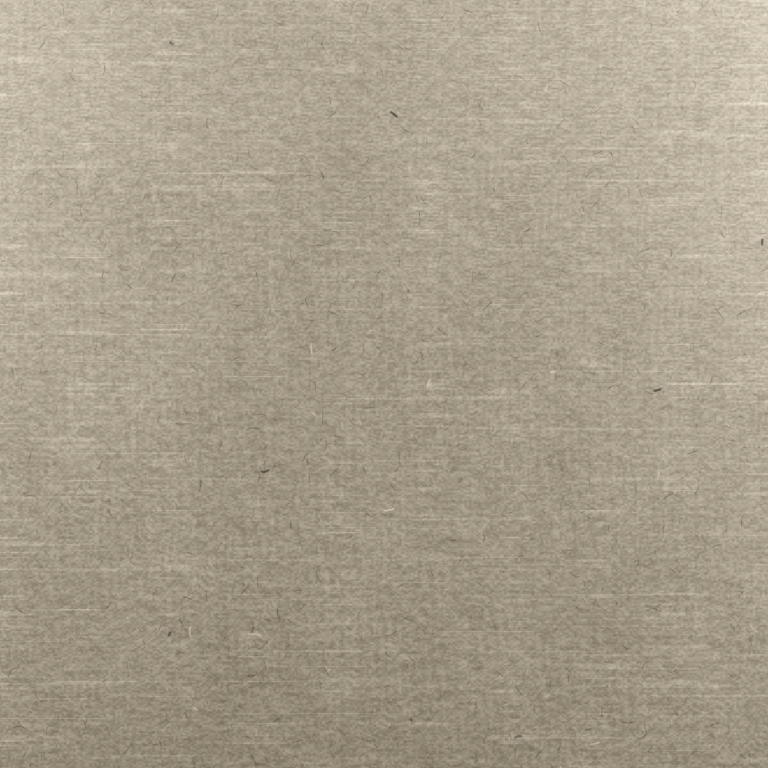
Give the GLSL for this texture, as a WebGL 1 fragment shader.

```glsl
precision highp float;
// Grey-beige recycled paper with fine grain, short fibres and faint horizontal streaks.
uniform vec2 u_resolution;

float hash(vec2 p) {
  return fract(sin(dot(p, vec2(127.1, 311.7))) * 43758.55);
}

float valueNoise(vec2 p) {
  vec2 cell = floor(p);
  vec2 f = fract(p);
  f = f * f * (3.0 - 2.0 * f);
  float low = mix(hash(cell), hash(cell + vec2(1.0, 0.0)), f.x);
  float high = mix(hash(cell + vec2(0.0, 1.0)), hash(cell + 1.0), f.x);
  return mix(low, high, f.y);
}

// Noise centred on zero.
float signedNoise(vec2 p) {
  return valueNoise(p) - 0.5;
}

float cloudNoise(vec2 p) {
  float sum = 0.0;
  float weight = 0.5;
  for (int i = 0; i < 4; i++) {
    sum += weight * signedNoise(p);
    p = p * 2.1 + 17.3;
    weight *= 0.6;
  }
  return sum;
}

// Coverage of slightly bent, tapered fibres, one candidate per grid cell.
// Sizes are in canvas units; density is the share of occupied cells.
float fibres(vec2 uv, float grid, float density, float halfLength, float halfWidth, float seed) {
  vec2 p = uv * grid;
  vec2 home = floor(p);
  float soften = 0.7 / u_resolution.y;
  float coverage = 0.0;
  for (int j = -1; j <= 1; j++) {
    for (int i = -1; i <= 1; i++) {
      vec2 cell = home + vec2(float(i), float(j));
      vec2 key = cell + seed;
      float present = step(hash(key + 3.7), density);
      vec2 centre = cell + vec2(hash(key + 11.3), hash(key + 23.9));
      float angle = 3.1416 * hash(key + 37.1);
      vec2 axis = vec2(cos(angle), sin(angle));
      vec2 d = (p - centre) / grid;
      float reach = halfLength * mix(0.4, 1.0, hash(key + 41.7));
      float along = dot(d, axis) / reach;
      float bend = (hash(key + 53.3) - 0.5) * reach * 0.9;
      float across = abs(dot(d, vec2(-axis.y, axis.x)) - bend * along * along);
      float body = 1.0 - smoothstep(halfWidth - soften, halfWidth + soften, across);
      float taper = 1.0 - smoothstep(0.5, 1.0, abs(along));
      float strength = mix(0.4, 1.0, hash(key + 67.9));
      coverage = max(coverage, present * body * taper * strength);
    }
  }
  return coverage;
}

// Thin pale horizontal scratches of varying length.
float streaks(vec2 uv, float rows, float seed) {
  float line = valueNoise(vec2(uv.x * 9.0 + seed, uv.y * rows));
  return smoothstep(0.78, 0.98, line);
}

// Brightness falls from the top, most of all from the upper corners.
float lighting(vec2 uv) {
  float side = 2.0 * uv.x - 1.0;
  return 0.567 + 0.14 * uv.y + 0.1 * side * side * (0.35 + 0.65 * uv.y) + 0.012 * side;
}

float paperGrain(vec2 uv) {
  float fine = signedNoise(uv * vec2(330.0, 400.0));
  float medium = signedNoise(uv * vec2(150.0, 210.0) + 31.0);
  float woven = signedNoise(uv * vec2(45.0, 300.0) + 57.0);
  return 0.11 * fine + 0.06 * medium + 0.05 * woven;
}

void main() {
  vec2 uv = gl_FragCoord.xy / u_resolution.y;

  // Lit sheet with soft blotches and grain
  float tone = lighting(gl_FragCoord.xy / u_resolution);
  tone += 0.055 * cloudNoise(uv * vec2(9.0, 7.0)) + paperGrain(uv);

  // Pressed-in fibres and surface scratches
  tone -= 0.09 * fibres(uv, 75.0, 0.5, 0.0065, 0.0006, 5.0);
  tone -= 0.13 * fibres(uv, 42.0, 0.28, 0.011, 0.0007, 91.0);
  tone += 0.07 * fibres(uv, 60.0, 0.35, 0.008, 0.0006, 143.0);
  tone += 0.06 * streaks(uv, 310.0, 13.0) + 0.05 * streaks(uv, 170.0, 71.0);

  vec3 warmOffset = vec3(0.0, -0.04, -0.11);
  vec3 color = vec3(tone) + warmOffset;

  // Rare pale and dark flecks
  vec3 paleFibre = vec3(0.86, 0.81, 0.71);
  vec3 darkFleck = vec3(0.24, 0.22, 0.18);
  color = mix(color, paleFibre, 0.9 * fibres(uv, 26.0, 0.04, 0.012, 0.0011, 211.0));
  color = mix(color, darkFleck, 0.85 * fibres(uv, 22.0, 0.012, 0.009, 0.0015, 307.0));

  gl_FragColor = vec4(clamp(color, 0.0, 1.0), 1.0);
}
```
